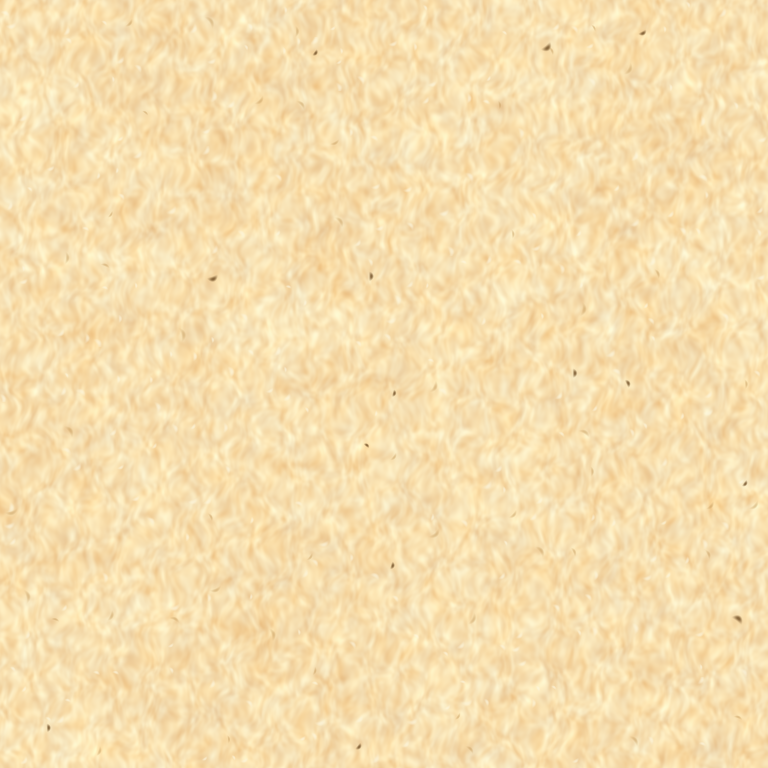
Reproduce this texture procedurally as a WebGL 2 fragment shader.

```glsl
#version 300 es
precision highp float;
// Warm, fibrous paper: short, mostly upright grains of gradient noise over
// soft cloudy blotches, tinted between honey and grey-cream, with sparse
// pale flecks and a few tiny brown specks scattered on jittered grids.

uniform vec2 u_resolution;
out vec4 fragColor;

// Integer hash of a cell, giving two values in 0..1
vec2 hash2(vec2 cell) {
    uvec2 v = uvec2(ivec2(cell)) * 1664525u + 1013904223u;
    v.x += v.y * 1664525u;
    v.y += v.x * 1664525u;
    v ^= v >> 16u;
    v.x += v.y * 1664525u;
    v.y += v.x * 1664525u;
    v ^= v >> 16u;
    return vec2(v >> 16u) / 65536.0;
}

mat2 rotation(float a) {
    return mat2(cos(a), sin(a), -sin(a), cos(a));
}

float cornerSlope(vec2 cell, vec2 offset) {
    float a = 6.2832 * hash2(cell).x;
    return dot(vec2(cos(a), sin(a)), offset);
}

// Gradient noise, about -0.7..0.7
float gradientNoise(vec2 p) {
    vec2 i = floor(p), f = p - i;
    vec2 u = f * f * f * (f * (f * 6.0 - 15.0) + 10.0);
    vec2 e = vec2(1.0, 0.0);
    return mix(mix(cornerSlope(i, f), cornerSlope(i + e, f - e), u.x),
               mix(cornerSlope(i + e.yx, f - e.yx), cornerSlope(i + 1.0, f - 1.0), u.x), u.y);
}

// Grains stretched along a leaning vertical axis
float fibres(vec2 p, float lean, vec2 frequency) {
    return gradientNoise(rotation(lean) * p * frequency.x * vec2(1.0, frequency.y) + 300.0 * lean);
}

// Soft, slightly bent flecks; at most one in each grid cell
float flecks(vec2 p, float cells, float chance, vec2 size, float seed) {
    vec2 cell = floor(p * cells);
    vec2 place = hash2(cell + seed);
    vec2 traits = hash2(cell + seed + 71.0);
    vec2 q = p - (cell + 0.2 + 0.6 * place) / cells;
    q = rotation((traits.y - 0.5) * 2.6) * q;
    q.x += 0.3 * q.y * q.y / size.y;
    q /= size * (0.65 + 0.6 * fract(traits.y * 7.0));
    return step(traits.x, chance) * smoothstep(1.2, 0.1, length(q));
}

void main() {
    vec2 p = gl_FragCoord.xy / u_resolution.y;

    // Bend the grain so that fibre directions wander
    vec2 bend = vec2(gradientNoise(p * 26.0 + 11.0), gradientNoise(p * 26.0 + 57.0));
    vec2 g = p + 0.012 * bend;

    // Cloudy blotches, then crossed fibres and fine grain
    float tone = 0.25 * gradientNoise(p * 4.0 + 5.0)
               + 0.38 * gradientNoise(p * 13.0 + 23.0)
               + 0.42 * gradientNoise(p * 31.0 + 41.0)
               + 0.75 * fibres(g, 0.4, vec2(92.0, 0.55))
               + 0.75 * fibres(g, -0.3, vec2(104.0, 0.5))
               + 0.45 * fibres(g, 0.1, vec2(165.0, 0.65));

    // Hue drifts between honey and grey-cream independently of tone
    float warmth = 0.7 * gradientNoise(p * 22.0 + 83.0)
                 + 0.8 * fibres(g, 0.25, vec2(75.0, 0.6));

    vec3 paper = vec3(0.97, 0.873, 0.683)
               + tone * vec3(0.045, 0.105, 0.14)
               + warmth * vec3(0.03, 0.002, -0.045);
    paper = min(paper, vec3(0.995, 0.975, 0.91));

    // Pale flecks, faint brown fibres and dark specks
    paper = mix(paper, vec3(0.99, 0.965, 0.87), 0.65 * flecks(p, 42.0, 0.13, vec2(0.003, 0.006), 13.0));
    paper = mix(paper, vec3(0.78, 0.62, 0.38), 0.5 * flecks(p, 19.0, 0.12, vec2(0.0025, 0.007), 37.0));
    paper = mix(paper, vec3(0.46, 0.33, 0.17), 0.85 * flecks(p, 9.0, 0.12, vec2(0.0032, 0.006), 59.0));

    fragColor = vec4(paper, 1.0);
}
```
